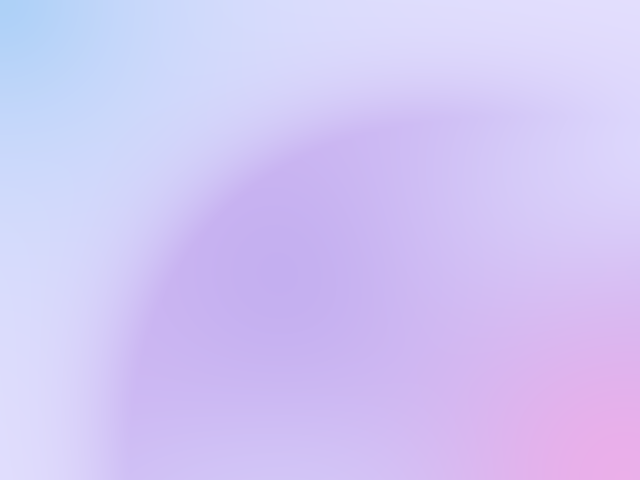
Give the GLSL for this background, as a Shadertoy shader.

```glsl
const vec3 PALE_LAVENDER = vec3(0.900, 0.880, 0.995);
const vec3 SKY           = vec3(0.680, 0.818, 0.970);
const vec3 LILAC         = vec3(0.800, 0.717, 0.950);
const vec3 DEEP_LILAC    = vec3(0.768, 0.685, 0.940);
const vec3 PERIWINKLE    = vec3(0.830, 0.790, 0.972);
const vec3 MIST          = vec3(0.865, 0.845, 0.990);
const vec3 PINK          = vec3(0.920, 0.685, 0.915);

// Positions and sizes are in canvas heights.
const vec2  DOME_CENTER   = vec2(1.10, -0.02);
const vec2  DOME_RADII    = vec2(0.83, 0.775);
const float DOME_ROUNDING = 2.45;
const float HALO_WIDTH    = 0.105;
const float HALO_FALLOFF  = 1.25;
const float SKY_REACH     = 0.36;
const float SKY_SOFTNESS  = 0.08;

// Elliptical Gaussian light, 1 at its center.
float glow(vec2 p, vec2 center, vec2 radii) {
    vec2 q = (p - center) / radii;
    return exp(-dot(q, q));
}

// Approximate signed distance to the superellipse dome.
float domeDistance(vec2 p) {
    vec2 q = pow(abs(p - DOME_CENTER) / DOME_RADII + 1e-5, vec2(DOME_ROUNDING));
    float radius = pow(q.x + q.y, 1.0 / DOME_ROUNDING);
    return (radius - 1.0) * DOME_RADII.y;
}

// Pale backdrop with blue light spreading from the upper left.
vec3 backdropColor(vec2 p) {
    float d = length(vec2(p - vec2(0.0, 1.0))) ;
    float softened = sqrt(d * d + SKY_SOFTNESS * SKY_SOFTNESS) - SKY_SOFTNESS;
    return mix(PALE_LAVENDER, SKY, exp(-softened / SKY_REACH));
}

// Lilac interior with a dark core, cool rims and a pink corner.
vec3 domeColor(vec2 p) {
    vec3 color = LILAC;
    color = mix(color, DEEP_LILAC, glow(p, vec2(0.60, 0.43), vec2(0.25)));
    color = mix(color, PERIWINKLE, 0.85 * glow(p, vec2(0.60, -0.06), vec2(0.48, 0.20)));
    color = mix(color, PERIWINKLE, glow(p, vec2(1.16, 0.62), vec2(0.30)));
    color = mix(color, MIST, glow(p, vec2(1.36, 0.70), vec2(0.22)));
    return mix(color, PINK, glow(p, vec2(1.30, 0.00), vec2(0.34)));
}

void mainImage(out vec4 fragColor, in vec2 fragCoord) {
    vec2 p = fragCoord / iResolution.y;

    // The dome dissolves outward through a wide halo.
    float outside = max(domeDistance(p), 0.0);
    float coverage = exp(-pow(outside / HALO_WIDTH, HALO_FALLOFF));

    fragColor = vec4(mix(backdropColor(p), domeColor(p), coverage), 1.0);
}
```
